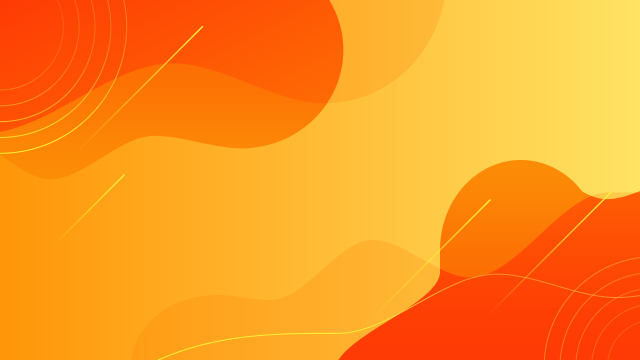
Write a Shadertoy shader that draws this background.

```glsl
const float CANVAS_HEIGHT = 432.0;  // layout units, y measured down from the top
const vec3 AMBER = vec3(1.0, 0.585, 0.03);
const vec3 LEMON = vec3(1.0, 0.89, 0.39);
const vec3 ORANGE_DEEP = vec3(0.99, 0.43, 0.015);
const vec3 ORANGE_LIGHT = vec3(0.99, 0.545, 0.025);
const vec3 RED_DEEP = vec3(0.995, 0.23, 0.015);
const vec3 RED_LIGHT = vec3(0.995, 0.42, 0.015);
const vec3 VEIL = vec3(1.0, 0.48, 0.0);
const vec3 LINE_YELLOW = vec3(1.0, 0.95, 0.2);
const vec3 LINE_ORANGE = vec3(1.0, 0.68, 0.2);
const float VEIL_OPACITY = 0.22;
const float RING_STEP = 19.0;
const int RING_COUNT = 5;
const float STROKE = 0.6;  // half width of thin lines

// Smooth change in height between two turning points of a wave
float rise(float x, vec2 a, vec2 b) {
    return (b.y - a.y) * smoothstep(a.x, b.x, x);
}

float ellipse(vec2 p, vec2 center, vec2 radius) {
    return (1.0 - length((p - center) / radius)) * min(radius.x, radius.y);
}

// Field divided by its slope: signed distance in pixels
float pixelDistance(float field) {
    return field / max(length(vec2(dFdx(field), dFdy(field))), 1e-4);
}

float fill(float field) {
    return clamp(0.5 + pixelDistance(field), 0.0, 1.0);
}

float stroke(float dist, float halfWidth, float pixel) {
    return clamp(0.5 + (halfWidth - dist) / pixel, 0.0, 1.0);
}

// Shapes: positive inside
float upperBlob(vec2 p) {
    float wave = 163.0 + rise(p.x, vec2(-50, 163), vec2(60, 215))
        + rise(p.x, vec2(60, 215), vec2(185, 163))
        + rise(p.x, vec2(185, 163), vec2(290, 178));
    return max(ellipse(p, vec2(290, 60), vec2(122, 118)), min(290.0 - p.x, wave - p.y));
}

float upperVeil(vec2 p) {
    float wave = 160.0 + rise(p.x, vec2(-20, 160), vec2(207, 76))
        + rise(p.x, vec2(207, 76), vec2(390, 124));
    return max(ellipse(p, vec2(390, -30), vec2(146, 154)), min(390.0 - p.x, wave - p.y));
}

float lowerBlob(vec2 p) {
    float wave = 192.0 + rise(p.x, vec2(625, 192), vec2(728, 239))
        + rise(p.x, vec2(728, 239), vec2(830, 210));
    float side = 528.0 - 126.0 * smoothstep(326.0, 445.0, p.y);
    float dome = ellipse(p, vec2(625, 300), vec2(97, 108));
    float foot = min(p.x - side, p.y - 300.0);
    return max(dome, max(foot, min(p.x - 625.0, p.y - wave)));
}

float lowerVeil(vec2 p) {
    float wave = 354.0 + rise(p.x, vec2(260, 354), vec2(325, 360))
        + rise(p.x, vec2(325, 360), vec2(447, 288))
        + rise(p.x, vec2(447, 288), vec2(565, 333))
        + rise(p.x, vec2(565, 333), vec2(730, 231));
    return max(ellipse(p, vec2(260, 440), vec2(103, 86)), min(p.x - 260.0, p.y - wave));
}

float longCurve(vec2 p) {
    float tail = max(405.0 - p.x, 0.0) / 215.0;
    return p.y - 400.0 - 32.0 * tail * tail * tail
        - rise(p.x, vec2(405, 400), vec2(596, 329))
        - rise(p.x, vec2(596, 329), vec2(740, 357))
        - rise(p.x, vec2(740, 357), vec2(820, 349));
}

// Concentric rings, stronger toward the outside
float rings(vec2 p, vec2 center, float innerRadius, float pixel) {
    float cover = 0.0, dist = length(p - center);
    for (int i = 0; i < RING_COUNT; i++) {
        float radius = innerRadius + RING_STEP * float(i);
        float strength = mix(0.45, 1.0, float(i) / float(RING_COUNT - 1));
        cover = max(cover, strength * stroke(abs(dist - radius), STROKE, pixel));
    }
    return cover;
}

// Diagonal streak fading from its tip down to the left
float streak(vec2 p, vec2 tip, float span, float pixel) {
    vec2 axis = vec2(-span, span);
    float along = clamp(dot(p - tip, axis) / dot(axis, axis), 0.0, 1.0);
    return (1.0 - along) * stroke(length(p - tip - axis * along), 0.85, pixel);
}

void mainImage(out vec4 fragColor, in vec2 fragCoord) {
    float pixel = CANVAS_HEIGHT / iResolution.y;
    vec2 p = vec2(fragCoord.x, iResolution.y - fragCoord.y) * pixel;
    float across = fragCoord.x / iResolution.x;

    // Background and translucent waves
    vec3 color = mix(AMBER, LEMON, across);
    float topVeil = fill(upperVeil(p)), bottomVeil = fill(lowerVeil(p));
    color = mix(color, VEIL, VEIL_OPACITY * max(topVeil, bottomVeil));

    // Solid blobs, red where a wave overlaps them
    vec3 topOrange = mix(ORANGE_DEEP, ORANGE_LIGHT, smoothstep(60.0, 215.0, p.y));
    vec3 topRed = mix(RED_DEEP, RED_LIGHT, clamp(p.x / 640.0 + p.y / 330.0, 0.0, 1.0));
    color = mix(color, mix(topOrange, topRed, topVeil), fill(upperBlob(p)));
    vec3 bottomOrange = mix(ORANGE_LIGHT, ORANGE_DEEP, smoothstep(190.0, 345.0, p.y));
    vec3 bottomRed = mix(RED_LIGHT, RED_DEEP, smoothstep(110.0, 440.0, p.y));
    color = mix(color, mix(bottomOrange, bottomRed, bottomVeil), fill(lowerBlob(p)));

    // Rings
    float ringGlow = smoothstep(30.0, 180.0, p.y);
    vec3 ringColor = mix(LINE_ORANGE, LINE_YELLOW, ringGlow);
    color = mix(color, ringColor, rings(p, vec2(0, 32), 76.0, pixel) * mix(0.5, 1.0, ringGlow));
    color = mix(color, LINE_ORANGE, 0.6 * rings(p, vec2(785, 440), 56.0, pixel));

    // Long curve and streaks
    float curve = stroke(abs(pixelDistance(longCurve(p))) * pixel, STROKE, pixel);
    float curveFade = smoothstep(400.0, 600.0, p.x);
    color = mix(color, mix(LINE_YELLOW, LINE_ORANGE, curveFade), curve * mix(1.0, 0.7, curveFade));
    float streaks = max(max(streak(p, vec2(243, 32), 153.0, pixel), streak(p, vec2(149, 210), 85.0, pixel)),
        max(streak(p, vec2(588, 240), 148.0, pixel), streak(p, vec2(733, 231), 148.0, pixel)));
    color = mix(color, LINE_YELLOW, streaks);

    fragColor = vec4(color, 1.0);
}
```
